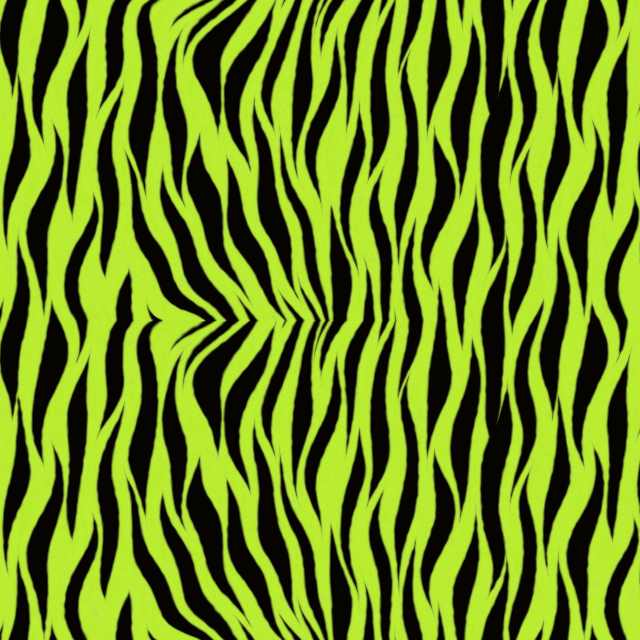
A Shadertoy shader for this pattern:

```glsl
// Lime animal hide with tapered black stripes, repeating as a tile.
// Staggered columns of tilted spindles are bent sideways by a warp that
// folds the stripes into chevrons; soft edges and fur grain finish it.

const float TAU = 6.2831853;
const vec2 TILE = vec2(0.844, 0.504);   // repeat size in canvas units
const vec2 CELLS = vec2(18.0, 2.0);     // stripe columns and rows per tile

float hash(vec2 p) {
    vec3 q = fract(vec3(p.xyx) * vec3(0.1031, 0.1030, 0.0973));
    q += dot(q, q.yzx + 33.33);
    return fract((q.x + q.y) * q.z);
}

float noise(vec2 p) {
    vec2 i = floor(p), f = fract(p);
    f = f * f * (3.0 - 2.0 * f);
    return mix(mix(hash(i), hash(i + vec2(1, 0)), f.x),
               mix(hash(i + vec2(0, 1)), hash(i + vec2(1, 1)), f.x), f.y);
}

// Sideways coordinate that stays constant along the flow of the stripes
float flowX(vec2 p) {
    vec2 t = vec2(p.x, p.y - 0.5) / TILE;
    float above = fract(t.y);
    float fold = exp(-above / 0.23) + exp(-(above - 1.0) / -0.16);
    float side = (fract(t.x + 0.05) - 0.5) * TILE.x;
    float bend = 0.1 * exp(-side * side / 0.034) * fold;
    float sway = 0.007 * sin(TAU * (2.0 * t.y + 3.0 * t.x))
               + 0.004 * sin(TAU * (3.0 * t.y - 5.0 * t.x) + 1.0);
    return p.x - bend - sway;
}

// Signed distance to one spindle, in column widths; t runs -1..1 along it
float spindle(float x, float t, vec2 id, float tilt) {
    float curve = tilt * t + 0.09 * sin(3.5 * t + TAU * hash(id + 7.0));
    float girth = mix(0.23, 0.39, hash(id + 13.0));
    float skew = 1.0 + 0.5 * (hash(id + 29.0) - 0.5) * clamp(t, -1.0, 1.0);
    return abs(x - curve) - girth * skew * (1.0 - pow(abs(t), 1.8));
}

// Nearest stripe over the surrounding columns and rows
float stripes(float u, float y) {
    float x = u / TILE.x * CELLS.x;
    float column = floor(x);
    float best = 10.0;
    for (int i = -1; i <= 1; i++) {
        float c = column + float(i);
        float wrapped = mod(c, CELLS.x);
        // Stripes near the fold line up with it, the others stagger freely
        float atFold = exp(-pow((wrapped - 7.0) / 2.5, 2.0));
        float stagger = (fract(wrapped * 0.382) - 0.5) * mix(1.0, 0.4, atFold);
        float v = (y - 0.5) / TILE.y * CELLS.y + stagger;
        float lean = wrapped > 3.5 && wrapped < 9.5 ? -1.0 : 1.0;
        for (int j = -1; j <= 1; j++) {
            float r = floor(v) + float(j);
            vec2 id = vec2(wrapped, mod(r, CELLS.y)) + 3.0;
            float halfLength = mix(0.47, 0.66, hash(id));
            float t = (v - r - 0.5 - 0.12 * (hash(id + 41.0) - 0.5)) / halfLength;
            float tilt = lean * mix(0.14, 0.34, hash(id + 53.0));
            best = min(best, spindle(x - c - 0.5, t, id, tilt));
        }
    }
    return best * TILE.x / CELLS.x;
}

void mainImage(out vec4 fragColor, in vec2 fragCoord) {
    vec2 p = fragCoord / iResolution.y;
    float u = flowX(p);

    // Undo the stretch of the warp so that edges stay equally sharp
    float e = 0.001;
    vec2 slope = vec2(flowX(p + vec2(e, 0)) - u, flowX(p + vec2(0, e)) - u) / e;
    float d = stripes(u, p.y) / max(length(slope), 0.4);
    d += 0.0016 * (noise(p * 110.0) - 0.5);

    // Fur: streaks along the flow plus fine grain
    float streak = noise(vec2(u * 190.0, p.y * 45.0));
    float grain = noise(p * 330.0);
    float fur = 0.6 * streak + 0.4 * grain;

    vec3 ink = vec3(0.025, 0.015, 0.0);
    vec3 pale = vec3(0.68, 0.85, 0.25);
    vec3 lime = vec3(0.73, 0.93, 0.19);

    float soft = max(0.0024, 0.8 / iResolution.y);
    vec3 hide = mix(pale, lime, smoothstep(0.001, 0.0045, d));
    hide = mix(hide, pale, 0.6 * smoothstep(0.62, 0.9, fur));
    hide += 0.04 * (fur - 0.5);
    vec3 color = mix(ink, hide, smoothstep(-soft, soft, d));
    fragColor = vec4(color, 1.0);
}
```
